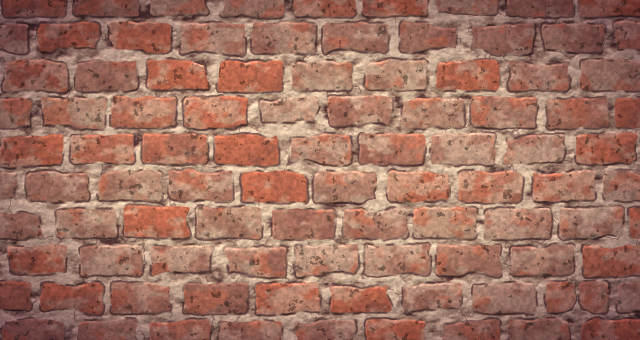
Write a WebGL 1 fragment shader that draws this texture.

```glsl
precision highp float;
// Weathered red brick wall with lumpy pale mortar, worn faces and a dark vignette.
uniform vec2 u_resolution;

// Layout, in units of the canvas height
const vec2 PITCH = vec2(0.212, 0.1093);
const vec2 BRICK_HALF = vec2(0.0975, 0.0468);
const float CORNER = 0.011;
const float EDGE_ROUGHNESS = 0.013;
const float MORTAR_SPILL = 0.014;
const float HALF_BRICK_CHANCE = 0.04;
const vec2 LUMP_SCALE = vec2(25.0, 38.0);

// Colours
const vec3 BRICK_RED = vec3(0.76, 0.42, 0.31);
const vec3 BRICK_BROWN = vec3(0.68, 0.48, 0.40);
const vec3 BRICK_TAN = vec3(0.76, 0.61, 0.50);
const vec3 BRICK_DARK = vec3(0.56, 0.34, 0.29);
const vec3 MORTAR_PALE = vec3(0.84, 0.73, 0.62);
const vec3 MORTAR_DARK = vec3(0.65, 0.52, 0.44);
const vec3 CREVICE = vec3(0.36, 0.23, 0.22);
const vec3 VIGNETTE = vec3(0.56, 0.47, 0.56);

float hash(vec2 p) {
  vec3 q = fract(vec3(p.xyx) * 0.1031);
  q += dot(q, q.yzx + 33.33);
  return fract((q.x + q.y) * q.z);
}

float noise(vec2 p) {
  vec2 i = floor(p), f = fract(p);
  f = f * f * (3.0 - 2.0 * f);
  return mix(mix(hash(i), hash(i + vec2(1.0, 0.0)), f.x),
             mix(hash(i + vec2(0.0, 1.0)), hash(i + 1.0), f.x), f.y);
}

float fbm(vec2 p) {
  float sum = 0.0, amp = 0.533;
  for (int i = 0; i < 4; i++) {
    sum += amp * noise(p);
    p = mat2(1.6, 1.2, -1.2, 1.6) * p + 17.3;
    amp *= 0.5;
  }
  return sum;
}

// Signed distance to the nearest brick, negative inside; also its cell and local position
float brickDistance(vec2 p, out vec2 id, out vec2 local) {
  vec2 w = p + EDGE_ROUGHNESS * (vec2(fbm(p * 32.0), fbm(p * 32.0 + 40.0)) - 0.5);
  w.y += 0.010 * (noise(p * 2.5) - 0.5);

  // Running bond whose offset drifts down the wall
  float down = (1.0 - w.y) / PITCH.y;
  float row = floor(down + 0.5);
  float shift = 0.5 * mod(row, 2.0) + 0.5 * smoothstep(3.0, 8.0, row)
              + 0.12 * (hash(vec2(row, 7.0)) - 0.5);
  float along = w.x / PITCH.x + shift;
  id = vec2(floor(along), row) + 20.0;
  local = vec2(fract(along) - 0.5, row - down) * PITCH;

  // Each brick is slightly moved, tilted and resized; a few are split in two
  vec2 jitter = vec2(hash(id + 3.1), hash(id + 8.7)) - 0.5;
  local -= jitter * vec2(0.009, 0.005);
  local.y += local.x * 0.05 * (hash(id + 5.3) - 0.5);
  vec2 size = BRICK_HALF - vec2(0.009, 0.004) * hash(id + 12.9);
  vec2 q = abs(local);
  if (hash(id + 31.7) < HALF_BRICK_CHANCE) {
    q.x = abs(q.x - 0.5 * size.x);
    size.x = 0.5 * size.x - 0.006;
  }
  q -= size - CORNER;
  float d = length(max(q, 0.0)) + min(max(q.x, q.y), 0.0) - CORNER;
  return d + MORTAR_SPILL * smoothstep(0.55, 0.95, noise(p * vec2(10.0, 14.0) + 3.0));
}

// Surface height: grainy brick faces standing among lumpy mortar
float relief(vec2 p, float d) {
  float mortar = 1.15 * fbm(p * LUMP_SCALE) + 0.08;
  float brick = 0.70 + 0.28 * fbm(p * 65.0);
  return mix(mortar, brick, smoothstep(0.003, -0.005, d));
}

vec3 brickColour(vec2 p, vec2 id, vec2 local) {
  float kind = hash(id + 50.3);
  vec3 c = mix(BRICK_RED, BRICK_BROWN, smoothstep(0.15, 0.55, kind));
  c = mix(c, BRICK_TAN, 0.7 * smoothstep(0.75, 0.95, kind));
  c = mix(c, BRICK_DARK, 0.55 * smoothstep(0.48, 0.70, fbm(p * 13.0 + id * 3.0)));
  // Chipped red patches, then a pale mortar film
  c = mix(c, BRICK_RED, 0.6 * smoothstep(0.55, 0.64, fbm(p * 17.0 - id * 5.0)));
  float film = fbm(p * vec2(19.0, 29.0) + id * 7.0) + 0.25 * (hash(id + 71.0) - 0.5);
  c = mix(c, MORTAR_PALE, 0.5 * smoothstep(0.49, 0.68, film));
  // Grain, sparse soft pits and a shaded lower edge
  c *= 0.80 + 0.40 * fbm(p * 105.0);
  c *= 1.0 - 0.35 * smoothstep(0.66, 0.78, fbm(p * 62.0 + 5.0));
  return c * (0.98 + 1.3 * local.y);
}

void main() {
  vec2 uv = gl_FragCoord.xy / u_resolution;
  vec2 p = gl_FragCoord.xy / u_resolution.y;
  float soft = max(0.0022, 0.8 / u_resolution.y);

  vec2 id, local, otherId, otherLocal;
  float d = brickDistance(p, id, local);
  vec2 toLight = vec2(-0.002, 0.005);
  float dLight = brickDistance(p + toLight, otherId, otherLocal);
  float slope = relief(p, d) - relief(p + toLight, dLight);

  // Mortar with small hollows and broken cracks
  float lump = fbm(p * LUMP_SCALE);
  vec3 mortar = mix(MORTAR_DARK, MORTAR_PALE, smoothstep(0.32, 0.58, lump));
  mortar = mix(CREVICE, mortar, smoothstep(0.16, 0.34, lump));
  float crack = smoothstep(0.035, 0.0, abs(fbm(p * 15.0 + 31.0) - 0.5));
  mortar = mix(mortar, CREVICE, 0.5 * crack * smoothstep(0.4, 0.7, noise(p * 19.0)));
  mortar *= 0.86 + 0.28 * fbm(p * 100.0);

  // Thin broken crevice around each brick, deepest underneath
  float under = smoothstep(0.02, -0.04, local.y);
  float gap = smoothstep(0.0055, 0.0005, abs(d - 0.0025));
  gap *= smoothstep(0.42, 0.75, noise(p * 34.0 + 9.0) + 0.28 * under);
  vec3 c = mix(mortar, brickColour(p, id, local), smoothstep(soft, -soft, d));
  c = mix(c, CREVICE, 0.8 * gap);
  c *= 1.0 + clamp(0.85 * slope, -0.36, 0.26);

  // Darkened, purplish corners
  float reach = length(2.0 * uv - 1.0);
  c *= mix(vec3(1.0), VIGNETTE, smoothstep(0.5, 1.45, reach));
  gl_FragColor = vec4(clamp(c * 1.03, 0.0, 1.0), 1.0);
}
```
